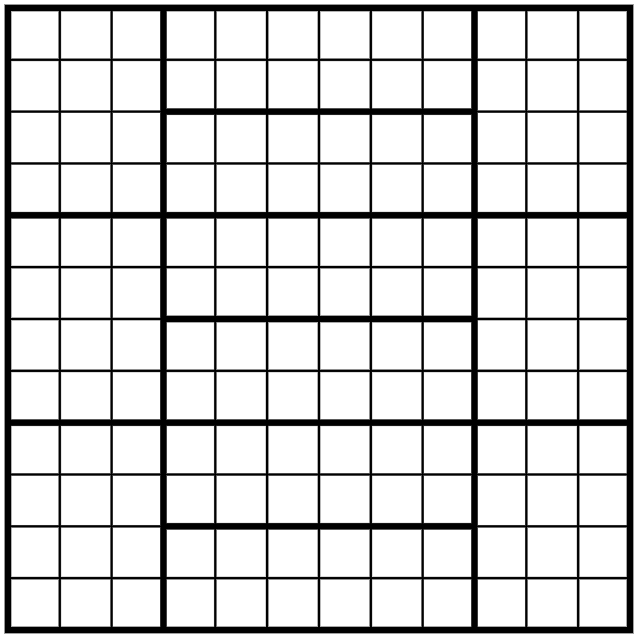
Write a Shadertoy shader that draws this pattern.

```glsl
const float CELLS = 12.0;                    // cells across and down
const float PITCH = 0.0810;                  // cell size in canvas units
const vec2  CENTER = vec2(0.4984, 0.5016);   // middle of the grid
const float THIN_WIDTH = 0.0039;
const float THICK_WIDTH = 0.0104;
const float BAND_ROWS = 4.0;                 // rows between full-width heavy lines
const float SIDE_COLUMNS = 3.0;              // columns in each side block
const float EDGE_PIXELS = 1.2;               // softness of line edges
const vec3  PAPER = vec3(1.0);
const vec3  INK = vec3(0.0);

// Fraction of the pixel covered by a shape at the given signed distance
float coverage(float dist, float softness) {
    return clamp(0.5 - dist / softness, 0.0, 1.0);
}

// Signed distance to a line of the chosen weight
float lineDistance(float offset, bool heavy) {
    return offset - 0.5 * (heavy ? THICK_WIDTH : THIN_WIDTH);
}

void mainImage(out vec4 fragColor, in vec2 fragCoord) {
    float side = min(iResolution.x, iResolution.y);
    vec2 uv = (fragCoord - 0.5 * iResolution.xy) / side + 0.5;
    float softness = EDGE_PIXELS / side;

    // Nearest grid line on each axis
    vec2 grid = (uv - CENTER) / PITCH + 0.5 * CELLS;
    vec2 index = clamp(floor(grid + 0.5), 0.0, CELLS);
    vec2 offset = abs(grid - index) * PITCH;

    // Heavy columns: the frame and the sides of the middle block
    float fromEdge = min(index.x, CELLS - index.x);
    bool heavyColumn = fromEdge < 0.5 || abs(fromEdge - SIDE_COLUMNS) < 0.5;

    // Heavy rows: every band, plus half bands inside the middle block
    bool inMiddle = abs(grid.x - 0.5 * CELLS) < 0.5 * CELLS - SIDE_COLUMNS;
    float rowStep = inMiddle ? 0.5 * BAND_ROWS : BAND_ROWS;
    bool heavyRow = mod(index.y + 0.5, rowStep) < 1.0;

    float lines = min(lineDistance(offset.x, heavyColumn),
                      lineDistance(offset.y, heavyRow));

    // Trim to the outer edge of the frame
    vec2 fromCenter = abs(uv - CENTER);
    float frame = max(fromCenter.x, fromCenter.y) - 0.5 * (CELLS * PITCH + THICK_WIDTH);

    float ink = coverage(max(lines, frame), softness);
    fragColor = vec4(mix(PAPER, INK, ink), 1.0);
}
```
